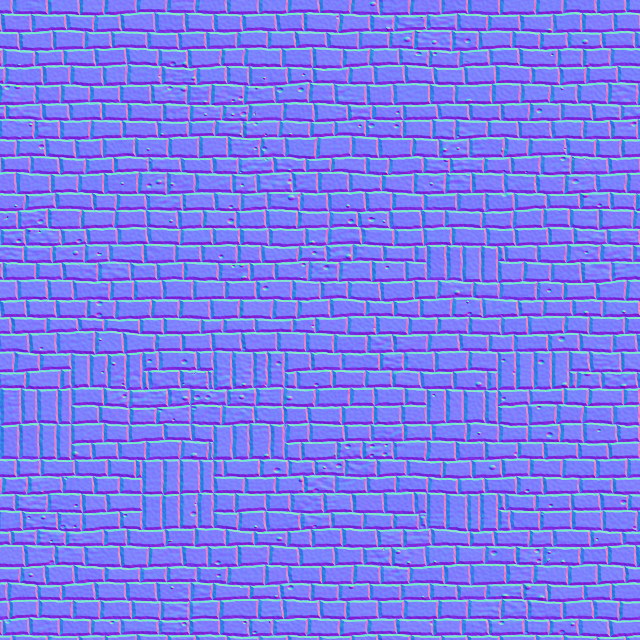
A WebGL 1 fragment shader for this texture map:

```glsl
precision highp float;
// Tangent-space normal map of an old, hand-laid brick wall.
// A height field is built from uneven courses, jittered joints, upright brick
// patches and worn faces; its slopes are then encoded as a normal colour.

#define ROWS 36.0          // courses down the canvas
#define BRICKS 21.0        // bricks along one course
#define PATCH_WIDTH 4.0    // width of an upright patch, in course heights
#define PATCH_CHANCE 0.16  // chance of a patch in the lower wall
#define BEVEL_LEFT 0.19    // bevel widths, in course heights
#define BEVEL_RIGHT 0.085
#define BEVEL_BOTTOM 0.15
#define BEVEL_TOP 0.09
#define JOINT_DEPTH 0.16
#define GRAIN 0.016
#define CHIPPING 0.055
#define PIT_CHANCE 0.13

uniform vec2 u_resolution;

float hash(vec2 c) {
  vec3 q = fract(vec3(c.xyx) * vec3(0.1031, 0.1030, 0.0973));
  q += dot(q, q.yzx + 33.33);
  return fract((q.x + q.y) * q.z);
}

float cornerGradient(vec2 cell, vec2 offset, vec2 period) {
  float a = 6.28318 * hash(mod(cell, period) + 17.0);
  return dot(vec2(cos(a), sin(a)), offset);
}

// Gradient noise that wraps after the given number of cells.
float noise(vec2 p, vec2 period) {
  vec2 i = floor(p), f = p - i;
  vec2 w = f * f * f * (f * (f * 6.0 - 15.0) + 10.0);
  vec2 e = vec2(1.0, 0.0);
  float low = mix(cornerGradient(i, f, period),
                  cornerGradient(i + e, f - e, period), w.x);
  float high = mix(cornerGradient(i + e.yx, f - e.yx, period),
                   cornerGradient(i + 1.0, f - 1.0, period), w.x);
  return mix(low, high, w.y);
}

// Height of the joint below course k: shifted and gently wavy.
float courseEdge(float k, float x) {
  float shift = 0.14 * (hash(vec2(mod(k, ROWS), 71.0)) - 0.5);
  return k + 0.2 + shift + 0.2 * noise(vec2(x / 3.0, k + 0.5), vec2(ROWS / 3.0, ROWS));
}

// Position of the joint left of brick j: jittered and slightly leaning.
float brickEdge(float j, float k, float rise) {
  vec2 id = vec2(mod(j, BRICKS), mod(k, ROWS));
  return j + 0.06 + 0.3 * hash(id + 5.0) + 0.09 * (hash(id + 43.0) - 0.5) * rise;
}

float uprightEdge(float j, float pair) {
  float inner = step(0.5, mod(j, PATCH_WIDTH));
  return j + inner * 0.3 * hash(vec2(mod(j, ROWS), pair + 90.0));
}

bool isUpright(float segment, float pair) {
  float n = mod(pair, ROWS * 0.5);
  float s = mod(segment, ROWS / PATCH_WIDTH);
  return n > 2.5 && n < 11.5 && hash(vec2(s + 3.0, n + 29.0)) < PATCH_CHANCE;
}

// Scattered round pits and lumps, at most one per cell.
float pits(vec2 p, float wear) {
  vec2 cell = floor(p), id = mod(cell, ROWS * 1.5);
  vec2 center = 0.3 + 0.4 * vec2(hash(id + 11.0), hash(id + 61.0));
  float size = mix(0.1, 0.27, hash(id + 101.0));
  float d = length((p - cell - center) * vec2(0.8, 1.15));
  float present = step(hash(id + 131.0), PIT_CHANCE * (0.35 + 1.6 * wear));
  float side = hash(id + 151.0) < 0.6 ? -1.0 : 1.0;
  return present * side * 0.11 * (1.0 - smoothstep(size * 0.3, size, d));
}

// Wall height at p, measured in course heights.
float wallHeight(vec2 p) {
  vec2 wrap = vec2(ROWS);
  vec2 q = p + 0.05 * vec2(noise(p * 2.0, wrap * 2.0), noise(p * 2.0 + 9.0, wrap * 2.0));
  float ragged = noise(p * 5.0, wrap * 5.0);
  q += 0.025 * ragged;

  // Course and horizontal joints
  float k = floor(q.y);
  if (q.y < courseEdge(k, q.x)) k -= 1.0;
  float pair = floor(k * 0.5), segment = floor(q.x / PATCH_WIDTH);
  bool upright = isUpright(segment, pair);
  float first = upright ? pair * 2.0 : k;
  float bottom = courseEdge(first, q.x);
  float top = courseEdge(first + (upright ? 2.0 : 1.0), q.x);

  // Brick and vertical joints
  float j, left, right;
  if (upright) {
    j = floor(q.x);
    if (q.x < uprightEdge(j, pair)) j -= 1.0;
    left = uprightEdge(j, pair);
    right = uprightEdge(j + 1.0, pair);
  } else {
    float width = ROWS / BRICKS;
    float bond = 0.5 * mod(k, 2.0) + 0.45 * hash(vec2(mod(k, ROWS), 7.0));
    float t = q.x / width + bond, rise = q.y - k - 0.7;
    j = floor(t);
    if (t < brickEdge(j, k, rise)) j -= 1.0;
    left = (brickEdge(j, k, rise) - bond) * width;
    right = (brickEdge(j + 1.0, k, rise) - bond) * width;
    float start = segment * PATCH_WIDTH;
    if (isUpright(segment - 1.0, pair)) left = max(left, start);
    if (isUpright(segment + 1.0, pair)) right = min(right, start + PATCH_WIDTH);
  }

  // Bevelled brick profile
  vec2 sides = vec2(q.x - left, right - q.x) / vec2(BEVEL_LEFT, BEVEL_RIGHT);
  vec2 ends = vec2(q.y - bottom, top - q.y) / vec2(BEVEL_BOTTOM, BEVEL_TOP);
  float body = clamp(min(min(sides.x, sides.y), min(ends.x, ends.y)) - 0.1, 0.0, 1.0);

  // Tilted, grainy and chipped face
  vec2 id = vec2(mod(j, upright ? ROWS : BRICKS), mod(first, ROWS));
  vec2 tilt = 0.07 * (vec2(hash(id + 19.0), hash(id + 37.0)) - 0.5);
  float wear = smoothstep(0.05, 0.4, noise(p * 0.25, wrap * 0.25));
  float face = dot(tilt, q - 0.5 * vec2(left + right, bottom + top)) + GRAIN * ragged;
  face += CHIPPING * wear * noise(p * vec2(2.0, 4.0), wrap * vec2(2.0, 4.0));
  return body * (JOINT_DEPTH + face + pits(p * 1.5, wear));
}

void main() {
  vec2 p = gl_FragCoord.xy / u_resolution * ROWS;
  vec2 e = vec2(0.035, 0.0);
  vec2 slope = vec2(wallHeight(p + e) - wallHeight(p - e),
                    wallHeight(p + e.yx) - wallHeight(p - e.yx)) / (2.0 * e.x);
  vec3 normal = normalize(vec3(-slope, 1.0));
  gl_FragColor = vec4(0.5 + 0.5 * normal - vec3(0.008, 0.0, 0.008), 1.0);
}
```
